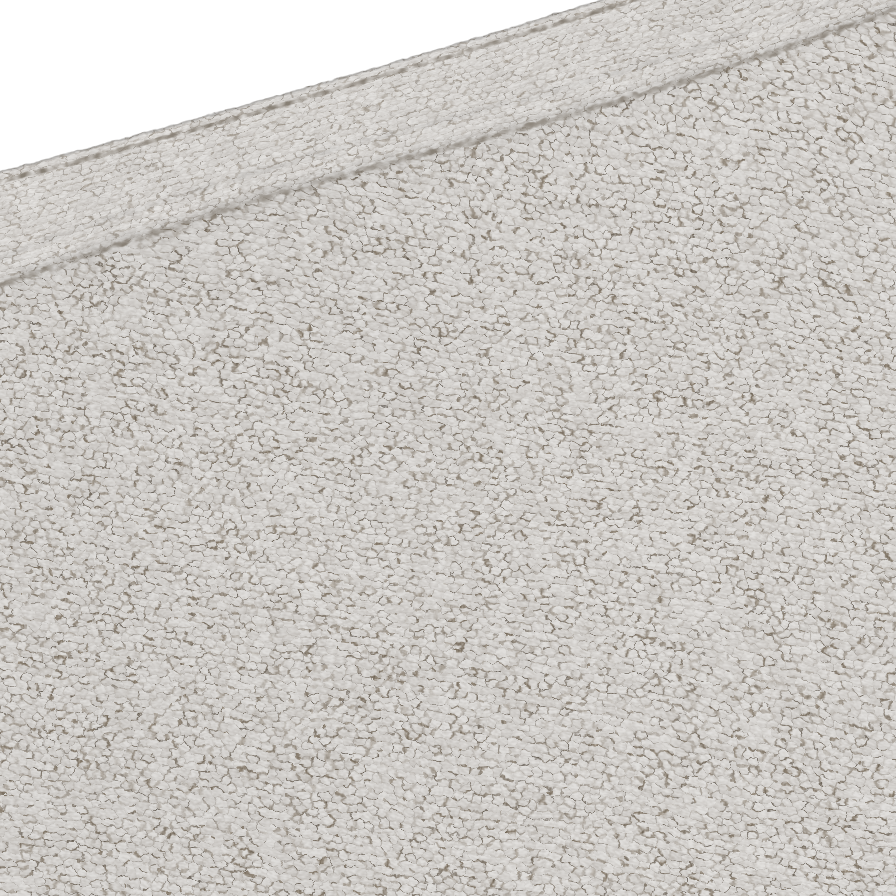
A WebGL 1 fragment shader for this texture:

```glsl
precision highp float;
// Pale woven upholstery: a broad front panel, a corded seam and a narrow top
// panel against white. Jittered brick cells form fuzzy yarn tufts, each shared
// gap gets its own width and depth, and curve distances shade the seams.

uniform vec2 u_resolution;

const vec3 GAP_COLOR = vec3(0.51, 0.475, 0.43);
const vec3 TUFT_DARK = vec3(0.735, 0.717, 0.697);
const vec3 TUFT_LIGHT = vec3(0.872, 0.864, 0.853);
const vec3 SEAM_COLOR = vec3(0.53, 0.50, 0.46);

vec2 hash2(vec2 cell) {
    vec2 k = vec2(dot(cell, vec2(127.1, 311.7)), dot(cell, vec2(269.5, 183.3)));
    return fract(sin(k) * 43758.55);
}

float cornerSlope(vec2 cell, vec2 offset) {
    return dot(hash2(cell) * 2.0 - 1.0, offset);
}

float gradientNoise(vec2 p) {
    vec2 i = floor(p);
    vec2 f = p - i;
    vec2 u = f * f * f * (f * (f * 6.0 - 15.0) + 10.0);
    vec2 e = vec2(1.0, 0.0);
    float low = mix(cornerSlope(i, f), cornerSlope(i + e.xy, f - e.xy), u.x);
    float high = mix(cornerSlope(i + e.yx, f - e.yx), cornerSlope(i + e.xx, f - e.xx), u.x);
    return mix(low, high, u.y);
}

vec2 noisePair(vec2 p) {
    return vec2(gradientNoise(p), gradientNoise(p + 31.7));
}

vec2 rotate(vec2 p, float angle) {
    float c = cos(angle);
    float s = sin(angle);
    return vec2(c * p.x - s * p.y, s * p.x + c * p.y);
}

// Height of the silhouette and of the front seam at a given x
float outlineHeight(float x) {
    return 0.809 + 0.262 * x + 0.035 * x * x;
}

float seamHeight(float x) {
    return 0.681 + 0.308 * x + 0.007 * sin(6.2832 * x);
}

// Soft line of the given half width around zero
float line(float d, float halfWidth) {
    return 1.0 - smoothstep(halfWidth * 0.3, halfWidth, abs(d));
}

// Tufts in staggered rows; depth scales how strongly the gaps show
vec3 weave(vec2 p, float angle, vec2 cellSize, float depth) {
    vec2 q = rotate(p + 0.008 * noisePair(p * 9.0), angle) / cellSize;
    vec2 grain = q;
    q += 0.42 * noisePair(q * 1.3) + 0.26 * noisePair(q * 3.1);
    vec2 base = floor(q);
    float nearest = 8.0;
    float second = 8.0;
    vec2 nearestCell = base;
    vec2 secondCell = base;
    vec2 toTuft = vec2(0.0);
    for (int j = -1; j <= 1; j++) {
        for (int i = -1; i <= 1; i++) {
            vec2 cell = base + vec2(float(i), float(j));
            float stagger = 0.5 * mod(cell.y, 2.0) - 0.25;
            vec2 offset = q - cell - 0.5 - 0.5 * (hash2(cell) - 0.5) - vec2(stagger, 0.0);
            float dist = length(offset);
            if (dist < nearest) {
                second = nearest;
                secondCell = nearestCell;
                nearest = dist;
                nearestCell = cell;
                toTuft = offset;
            } else if (dist < second) {
                second = dist;
                secondCell = cell;
            }
        }
    }
    // One random value per tuft and one shared by both sides of each gap
    vec2 tone = hash2(nearestCell + 71.0);
    vec2 edge = hash2((nearestCell + secondCell) * 1.37 + 13.0);
    float betweenRows = min(abs(nearestCell.y - secondCell.y), 1.0);
    float patchy = gradientNoise(p * 24.0) + 0.8 * gradientNoise(p * 55.0);
    float width = mix(0.16, 0.72, edge.x * edge.x);
    float gap = 1.0 - smoothstep(0.0, width, second - nearest);
    float strength = edge.y * edge.y * 1.05 + 0.16 * betweenRows + 0.38 * patchy;
    strength = clamp(strength, 0.03, 1.0);

    // Fine fibres over the yarn and thin bare threads inside the gaps
    float fibre = gradientNoise(grain * vec2(2.3, 3.2) + tone * 3.0);
    float light = 0.84 + 0.32 * (tone.x - 0.5) - 0.22 * nearest + 0.25 * toTuft.y + 0.65 * fibre;
    vec3 yarn = mix(TUFT_DARK, TUFT_LIGHT, clamp(light, 0.0, 1.08));
    float thread = gradientNoise(grain * vec2(5.0, 1.5));
    vec3 hollow = GAP_COLOR + vec3(0.05, 0.03, 0.0) * (edge.x - 0.5) + 0.2 * thread;
    return mix(yarn, hollow, gap * strength * depth);
}

vec3 frontPanel(vec2 p, float below) {
    float angle = 0.17 + 0.06 * gradientNoise(p * 2.0);
    vec3 color = weave(p, angle, vec2(0.0118, 0.0086), 1.0);
    float shade = 0.985 + 0.015 * p.x + 0.012 * gradientNoise(p * 3.5);
    return color * (shade - 0.05 * exp(-below / 0.01));
}

vec3 topPanel(vec2 p, float aboveSeam, float belowEdge) {
    vec3 color = weave(p, -0.29, vec2(0.0115, 0.0066), 0.6);
    float crease = gradientNoise(rotate(p, 0.25) * vec2(9.0, 30.0));
    color *= 1.0 + 0.03 * crease;

    // Rounded cord above the front seam
    float across = clamp(aboveSeam / 0.03, 0.0, 1.0);
    float cord = 1.0 - smoothstep(0.024, 0.034, aboveSeam);
    color *= 1.0 + cord * (0.075 * smoothstep(0.0, 0.6, across) - 0.07);
    float dent = 0.5 + gradientNoise(p * 45.0);
    color *= 1.0 - 0.07 * dent * line(aboveSeam - 0.032, 0.005);

    // Thin broken cord along the far edge
    float broken = clamp(0.5 + 1.3 * gradientNoise(p * 95.0), 0.0, 1.0);
    color = mix(color, SEAM_COLOR, broken * line(belowEdge - 0.012, 0.0038));
    return color * (1.0 - 0.2 * (1.0 - smoothstep(0.0, 0.004, belowEdge)));
}

void main() {
    vec2 p = gl_FragCoord.xy / u_resolution;
    float pixel = 1.0 / u_resolution.y;
    float fuzz = gradientNoise(p * 85.0) + 0.5 * gradientNoise(p * 190.0);
    float belowEdge = outlineHeight(p.x) - p.y + 0.002 * fuzz;
    float aboveSeam = p.y - seamHeight(p.x) + 0.005 * fuzz;

    vec3 front = frontPanel(p, max(-aboveSeam, 0.0));
    vec3 top = topPanel(p, aboveSeam, belowEdge);
    vec3 color = mix(front, top, smoothstep(-pixel, pixel, aboveSeam));
    float stitch = clamp(0.45 + 1.2 * gradientNoise(p * 90.0 + 9.0), 0.0, 1.0);
    color = mix(color, SEAM_COLOR, stitch * line(aboveSeam, 0.005));

    float cover = smoothstep(-pixel, pixel, belowEdge);
    gl_FragColor = vec4(mix(vec3(1.0), color, cover), 1.0);
}
```
